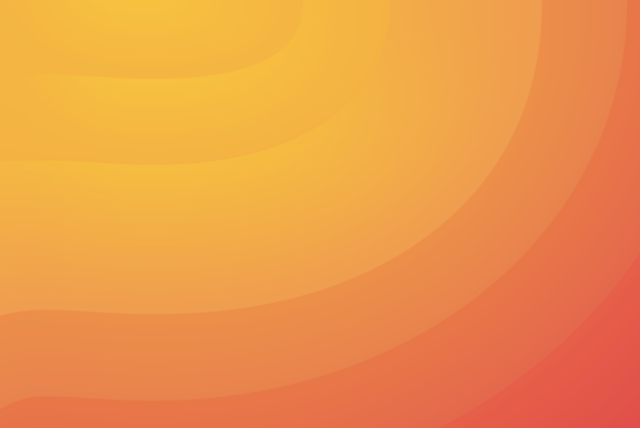
Write a Shadertoy shader that draws this background.

```glsl
// Warm abstract backdrop: nested rounded sheets spread from the top edge,
// running from yellow to red. Each sheet is a superellipse contour, shaded
// between its own edge and the next one, with soft drift at the sides.

const int EDGES = 5;
const float CENTER_X = 0.352;    // where flat contours start to curve up
const float LIFT = 0.010;        // gentle rise of contours near the left
const float LAST_WIDTH = 0.28;   // fade length of the outermost sheet
const float BAND_COUNT = 13.0;   // faint tonal steps inside a sheet
const float BAND_DEPTH = 0.012;

// Contour shapes: half width, depth, roundness exponent, left corner dip
const vec4 EDGE_SHAPE[5] = vec4[5](
    vec4(0.355, 0.184, 2.50, 0.006),
    vec4(0.559, 0.385, 2.25, 0.002),
    vec4(0.914, 0.734, 2.20, 0.014),
    vec4(1.113, 0.936, 2.05, 0.030),
    vec4(1.328, 1.160, 2.00, 0.030));

// Sheet colours at the inner and the outer side
const vec3 INNER_COLOR[6] = vec3[6](
    vec3(0.968, 0.760, 0.250), vec3(0.966, 0.755, 0.250),
    vec3(0.963, 0.742, 0.252), vec3(0.926, 0.565, 0.286),
    vec3(0.912, 0.470, 0.282), vec3(0.902, 0.374, 0.282));
const vec3 OUTER_COLOR[6] = vec3[6](
    vec3(0.957, 0.708, 0.258), vec3(0.955, 0.698, 0.260),
    vec3(0.938, 0.612, 0.310), vec3(0.910, 0.512, 0.306),
    vec3(0.894, 0.410, 0.300), vec3(0.878, 0.306, 0.290));

// Pull toward the outer colour at the left and the upper right
const vec2 SIDE_DRIFT[6] = vec2[6](
    vec2(0.85, 0.0), vec2(0.75, 0.6), vec2(0.15, 0.5),
    vec2(0.10, 0.1), vec2(0.05, 0.0), vec2(0.0));

// Offset from the contour centre, with the wavy left end folded in
vec2 contourSpace(vec2 uv, float dip) {
    float rise = LIFT * (1.0 - smoothstep(0.10, 0.35, uv.x));
    float corner = max(1.0 - uv.x / 0.10, 0.0);
    vec2 p = vec2(uv.x - CENTER_X, 1.0 - uv.y + rise - dip * corner * corner);
    return max(p, vec2(0.0001));
}

// Signed distance to a contour, measured along the ray from its centre
float edgeDistance(vec2 uv, vec4 shape) {
    vec2 p = contourSpace(uv, shape.w);
    vec2 q = pow(p / shape.xy, vec2(shape.z));
    float radius = pow(q.x + q.y, 1.0 / shape.z);
    return length(p) * (1.0 - 1.0 / radius);
}

void mainImage(out vec4 fragColor, in vec2 fragCoord) {
    vec2 uv = fragCoord / iResolution.y;
    float pixel = 1.0 / iResolution.y;

    // Side weights shared by all sheets
    float left = 1.0 - smoothstep(0.0, 0.30, uv.x);
    float right = smoothstep(0.40, 0.92, uv.x) * smoothstep(0.50, 1.0, uv.y);

    vec3 color = INNER_COLOR[0];
    float inner = length(contourSpace(uv, EDGE_SHAPE[0].w));

    // Paint sheets outward, each covering all beyond its inner edge
    for (int i = 0; i <= EDGES; i++) {
        float outer = inner - LAST_WIDTH;
        if (i < EDGES) outer = edgeDistance(uv, EDGE_SHAPE[i]);

        float before = max(inner, 0.0);
        float after = max(-outer, 0.0);
        float t = before / max(before + after, 0.0001);
        t += BAND_DEPTH * sin(6.28318 * BAND_COUNT * t);

        vec2 drift = SIDE_DRIFT[i] * vec2(left, right);
        t = mix(t, 1.0, clamp(drift.x + drift.y, 0.0, 1.0));

        vec3 sheet = mix(INNER_COLOR[i], OUTER_COLOR[i], clamp(t, 0.0, 1.0));
        float coverage = i == 0 ? 1.0 : smoothstep(-pixel, pixel, inner);
        color = mix(color, sheet, coverage);
        inner = outer;
    }

    fragColor = vec4(color, 1.0);
}
```
